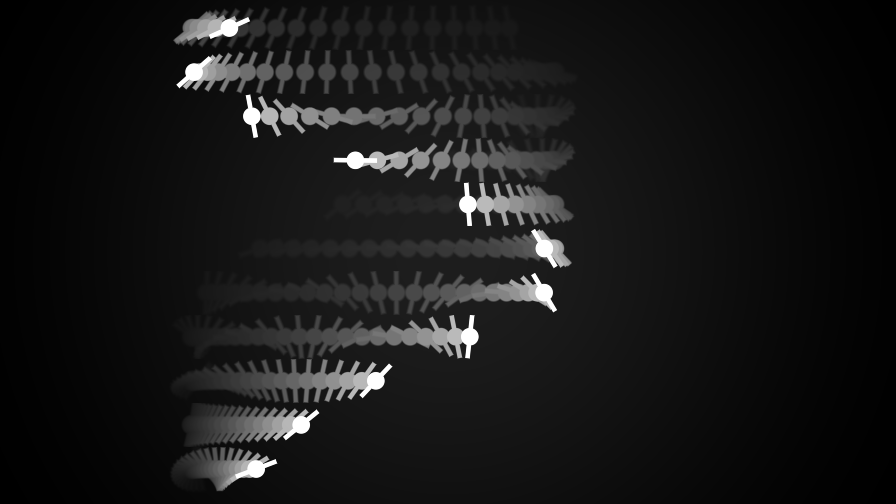
Reproduce this background procedurally as a WebGL 1 fragment shader.

```glsl
precision highp float;
// Rows of pin-and-bar markers swing sideways out of step, forming a wave.
// Each marker leaves fading echoes of its past positions and angles, painted
// oldest first over a dark radial vignette.

uniform vec2 u_resolution;

#define ROWS 11.0
#define ROW_GAP 0.0875
#define TOP_ROW_Y 0.4444
#define SWING_CENTER -0.148
#define SWING_WIDTH 0.361
#define ECHOES 25
#define ECHO_LEVEL 0.8
#define ECHO_FADE 0.14
#define DOT_RADIUS 0.0175
#define BAR_HALF vec2(0.043, 0.0046)
#define GLOW_LEVEL 0.115
#define GLOW_RADIUS 1.05

// Swing phase of a row's newest marker; lower rows bunch together.
float rowPhase(float row) {
  float lag = max(row - 6.0, 0.0);
  return 5.3 - 0.69 * row + 0.06 * lag * lag + 0.07 * cos(2.81 * sqrt(row));
}

// Phase travelled between two successive echoes.
float rowSpeed(float row) {
  return 0.128 - 0.0008 * row * row;
}

// Bar angle of a row's newest marker, in degrees.
float headAngle(float row, float phase) {
  float k = row - 4.5;
  float twist = clamp(0.82 * k * k * k, -75.0, 85.0);
  float bump = 25.0 * exp(-2.0 * (row - 4.0) * (row - 4.0));
  return 190.0 + 115.0 * sin(phase) + twist + bump;
}

// Degrees turned between two successive echoes.
float turnRate(float row) {
  return 10.0 + 8.0 * cos(1.48 * (row - 2.5));
}

float boxDistance(vec2 p, vec2 halfSize) {
  vec2 d = abs(p) - halfSize;
  return length(max(d, 0.0)) + min(max(d.x, d.y), 0.0);
}

// Signed distance to a disc crossed by a thin bar.
float markerDistance(vec2 p, float angle) {
  float c = cos(angle);
  float s = sin(angle);
  vec2 q = vec2(c * p.x + s * p.y, c * p.y - s * p.x);
  return min(length(p) - DOT_RADIUS, boxDistance(q, BAR_HALF));
}

void main() {
  float pixel = 1.0 / u_resolution.y;
  vec2 uv = (gl_FragCoord.xy - 0.5 * u_resolution) * pixel;

  // Vignette
  float backdrop = GLOW_LEVEL * (1.0 - smoothstep(0.0, GLOW_RADIUS, length(uv)));
  float shade = backdrop;

  // Nearest row and its motion
  float row = clamp(floor((TOP_ROW_Y - uv.y) / ROW_GAP + 0.5), 0.0, ROWS - 1.0);
  float rowY = TOP_ROW_Y - row * ROW_GAP;
  float phase = rowPhase(row);
  float speed = rowSpeed(row);
  float angle = headAngle(row, phase);
  float turn = turnRate(row);

  // Echoes from oldest to newest; older ones are dimmer and softer
  for (int i = 0; i < ECHOES; i++) {
    float age = float(ECHOES - 1 - i);
    float x = SWING_CENTER + SWING_WIDTH * sin(phase - speed * age);
    float d = markerDistance(uv - vec2(x, rowY), radians(angle + turn * age));
    float soft = 0.6 * pixel + 0.0002 * age;
    float cover = 1.0 - smoothstep(-soft, soft, d);
    float level = age < 0.5 ? 1.0 : ECHO_LEVEL * exp(-ECHO_FADE * age);
    shade = mix(shade, mix(backdrop, 1.0, level), cover);
  }

  gl_FragColor = vec4(vec3(shade), 1.0);
}
```
